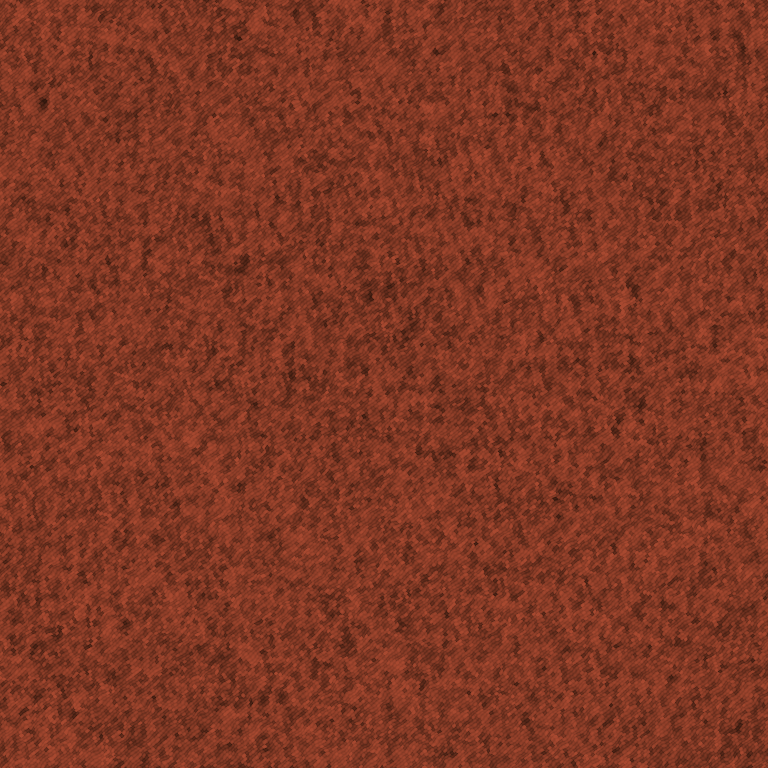
Write a Shadertoy shader that draws this texture.

```glsl
// Rust-red woollen twill: slanted ribs of short stitches, each dyed its own tone.
// Stitch tones follow small upright flecks and faint worn patches of value noise;
// each pixel averages a few samples so that the stitch edges stay smooth.

const vec3 DARK_WOOL = vec3(0.36, 0.16, 0.10);
const vec3 LIGHT_WOOL = vec3(0.60, 0.26, 0.17);
const float MEAN_TONE = 0.63;

const float TWILL_ANGLE = 0.72;                  // radians above horizontal
const vec2 STITCH_COUNT = vec2(200.0, 245.0);    // along and across the ribs
const float RIB_WOBBLE = 0.0036;
const float WOBBLE_FREQ = 100.0;

const vec2 FLECK_FREQ = vec2(195.0, 100.0);
const vec2 CLUMP_FREQ = vec2(105.0, 44.0);
const vec2 PATCH_FREQ = vec2(7.0, 6.0);

const float STITCH_CONTRAST = 0.94;
const float FLECK_CONTRAST = 0.86;
const float CLUMP_CONTRAST = 0.44;
const float PATCH_CONTRAST = 0.17;
const float DARK_FLECK_DEPTH = 0.38;
const float RIB_RELIEF = 0.20;
const float STITCH_RELIEF = 0.09;

const float SOFT_LIMIT = 0.72;                   // bright tones flatten above this
const float BRIGHT_SLOPE = 0.70;
const int SAMPLES = 2;                           // per pixel side
const float TAU = 6.2831853;

float hash(vec2 p) {
    return fract(sin(dot(p, vec2(127.1, 311.7))) * 43758.5453);
}

float valueNoise(vec2 p) {
    vec2 cell = floor(p);
    vec2 f = fract(p);
    f = f * f * (3.0 - 2.0 * f);
    float low = mix(hash(cell), hash(cell + vec2(1.0, 0.0)), f.x);
    float high = mix(hash(cell + vec2(0.0, 1.0)), hash(cell + vec2(1.0, 1.0)), f.x);
    return mix(low, high, f.y);
}

// Tone of the dyed wool at a point, centred near zero.
float dyeTone(vec2 uv) {
    float fleck = valueNoise(uv * FLECK_FREQ + 13.0);
    float clump = valueNoise(uv * CLUMP_FREQ + 37.0);
    float patchTone = 0.65 * valueNoise(uv * PATCH_FREQ + 5.0)
                    + 0.35 * valueNoise(uv * PATCH_FREQ * 2.3 + 71.0);
    float darkFleck = smoothstep(0.62, 0.95, valueNoise(uv * FLECK_FREQ * 1.2 + 91.0));
    return FLECK_CONTRAST * (fleck - 0.5)
         + CLUMP_CONTRAST * (clump - 0.5)
         + PATCH_CONTRAST * (patchTone - 0.5)
         - DARK_FLECK_DEPTH * darkFleck;
}

// Tone of the woven cloth: one dye tone per stitch, plus relief of the ribs.
float clothTone(vec2 uv) {
    float c = cos(TWILL_ANGLE);
    float s = sin(TWILL_ANGLE);
    mat2 toTwill = mat2(c, -s, s, c);

    vec2 wobble = vec2(valueNoise(uv * WOBBLE_FREQ),
                       valueNoise(uv * WOBBLE_FREQ + 43.0)) - 0.5;
    vec2 weave = toTwill * (uv + RIB_WOBBLE * wobble) * STITCH_COUNT;

    // Shift every rib by its own amount so stitches do not line up.
    float rib = floor(weave.y);
    float shift = 0.5 * rib + 0.5 * hash(vec2(rib, 3.0));
    weave.x += shift;

    vec2 stitch = floor(weave);
    vec2 local = weave - stitch - 0.5;
    vec2 centre = (stitch + 0.5 - vec2(shift, 0.0)) / STITCH_COUNT * toTwill;

    float ownTone = STITCH_CONTRAST * (hash(stitch) - 0.5);
    float relief = RIB_RELIEF * cos(TAU * local.y)
                 + STITCH_RELIEF * cos(TAU * local.x);
    return MEAN_TONE + dyeTone(centre) + ownTone + relief;
}

void mainImage(out vec4 fragColor, in vec2 fragCoord) {
    // Average a small grid of samples inside the pixel.
    float tone = 0.0;
    for (int y = 0; y < SAMPLES; y++) {
        for (int x = 0; x < SAMPLES; x++) {
            vec2 offset = (vec2(x, y) + 0.5) / float(SAMPLES) - 0.5;
            tone += clothTone((fragCoord + offset) / iResolution.y);
        }
    }
    tone /= float(SAMPLES * SAMPLES);

    // Flatten the brightest fibres, keep the dark flecks deep.
    tone = min(tone, SOFT_LIMIT + BRIGHT_SLOPE * (tone - SOFT_LIMIT));
    tone = clamp(tone, -0.7, 1.25);
    fragColor = vec4(mix(DARK_WOOL, LIGHT_WOOL, tone), 1.0);
}
```
